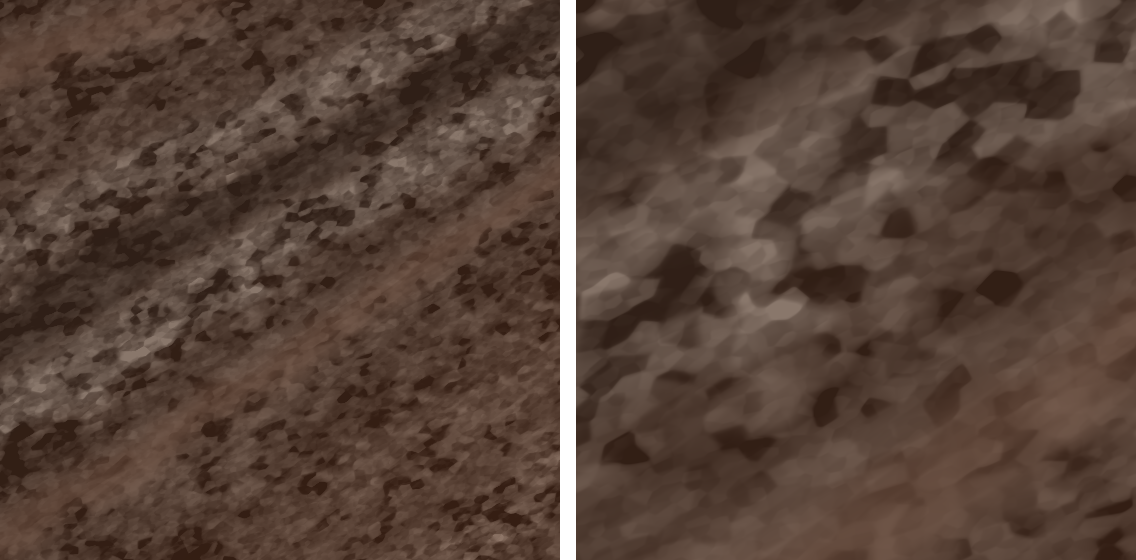
Left, the full canvas; right, a detail of the centre.
Reproduce this texture procedurally as a three.js fragment shader.

```glsl
// Ploughed brown soil: soft furrows fan out diagonally, with crumbly grey ridges,
// smooth warm paths and a faint tyre tread at the lower right.
// Furrows are bumps across a fanned coordinate; clods are blended cellular noise.

varying vec2 vUv;

const vec3 DARK_SOIL = vec3(0.195, 0.120, 0.083);
const vec3 PALE_SOIL = vec3(0.545, 0.465, 0.415);
const vec3 WARM_TINT = vec3(0.016, -0.004, -0.012);
const float FAN_SLOPE = 0.68;     // slope of the furrow through the origin
const float FAN_SPREAD = 0.30;    // how fast the slope falls for higher furrows
const float GRAIN_ANGLE = 0.42;
const float GRAIN_STRETCH = 0.62; // below one: clods lie along the furrows
const float CLOD_SCALE = 34.0;
const float CRUMB_SCALE = 82.0;
const float DUST_SCALE = 165.0;
const float BASE_TONE = 0.37;
const float GRIT = 0.72;
const float LUG_SPACING = 0.033;

vec3 hash3(vec2 cell) {
  vec3 h = vec3(dot(cell, vec2(127.1, 311.7)),
                dot(cell, vec2(269.5, 183.3)),
                dot(cell, vec2(419.2, 371.9)));
  return fract(sin(h) * 43758.5453);
}

// Cellular noise: random cell shades, softly blended by distance.
float clods(vec2 p) {
  vec2 cell = floor(p);
  vec2 local = fract(p);
  float shade = 0.0;
  float total = 0.0;
  for (int j = -1; j <= 1; j++) {
    for (int i = -1; i <= 1; i++) {
      vec2 offset = vec2(float(i), float(j));
      vec3 seed = hash3(cell + offset);
      vec2 d = offset + seed.xy - local;
      float weight = exp(-11.0 * dot(d, d)) + 0.00001;
      shade += weight * seed.z;
      total += weight;
    }
  }
  return shade / total;
}

float bump(float x, float centre, float width) {
  float d = (x - centre) / width;
  return exp(-d * d);
}

// Flat-topped band with soft edges.
float band(float x, float centre, float halfWidth) {
  return 1.0 - smoothstep(halfWidth * 0.55, halfWidth * 1.35, abs(x - centre));
}

// Two rows of slanted lugs forming a worn herringbone track.
float tread(vec2 p, float across) {
  float upper = sin(6.2832 * (p.y + 0.15 * p.x) / LUG_SPACING);
  float lower = sin(6.2832 * (p.y + 0.70 * p.x) / (LUG_SPACING * 1.5));
  float rows = upper * band(across, -0.28, 0.045) + 0.7 * lower * band(across, -0.375, 0.04);
  return rows * smoothstep(0.42, 0.58, p.x);
}

void main() {
  // Fanned furrow coordinate with ragged edges.
  float across = (vUv.y - FAN_SLOPE * vUv.x) / (1.0 - FAN_SPREAD * vUv.x);
  float ca = cos(GRAIN_ANGLE);
  float sa = sin(GRAIN_ANGLE);
  vec2 grain = mat2(ca, -sa, sa, ca) * vUv * vec2(GRAIN_STRETCH, 1.0);
  float patches = clods(grain * 9.0 + 3.7) - 0.5;
  float clod = clods(grain * CLOD_SCALE) - 0.5;
  float crumb = clods(grain * CRUMB_SCALE + 17.3) - 0.5;
  float dust = clods(grain * DUST_SCALE + 41.9) - 0.5;
  float streak = clods(vec2(vUv.x * 7.0, across * 62.0) + 8.1) - 0.5;
  float edge = across + 0.035 * patches + 0.028 * clod + 0.012 * crumb;

  // Furrow profile, from the top of the canvas down.
  float ridge = band(edge, 0.55, 0.065) * 0.9 + band(edge, 0.265, 0.07);
  float path = bump(edge, 0.02, 0.055) + bump(edge, 0.87, 0.05);
  float trench = band(edge, 0.41, 0.065);
  float verge = bump(edge, 0.135, 0.032);
  float corner = bump(edge, -0.74, 0.09);
  float tone = BASE_TONE + 0.20 * ridge + 0.13 * path - 0.19 * trench - 0.15 * verge;
  tone -= 0.10 * bump(edge, 0.71, 0.06) + 0.12 * bump(edge, 0.98, 0.045);
  tone -= 0.08 * bump(edge, -0.22, 0.10);
  tone += 0.05 * bump(edge, -0.47, 0.07) + 0.15 * corner;

  // Clods, crumbs and dust; ridges are coarse, paths are smooth.
  float roughness = GRIT + 0.28 * ridge + 0.5 * corner - 0.38 * path - 0.15 * trench;
  float grit = 0.34 * clod + 0.42 * crumb + 0.20 * dust;
  tone += roughness * grit + 0.10 * patches + 0.10 * streak;

  // Shadowed pits and pale stones.
  float mixed = 0.5 * (clod + crumb);
  float pit = 1.0 - smoothstep(-0.30, -0.13, mixed);
  float stone = smoothstep(0.15, 0.32, mixed);
  tone -= 0.16 * pit * (1.0 - 0.6 * path);
  tone += 0.14 * stone * (ridge + corner);
  tone += 0.10 * tread(vUv + 0.008 * vec2(clod, crumb), across) * (0.8 + crumb);

  // Bare paths and the lower right are redder than the grey ridges.
  float warmth = path + 0.7 * (1.0 - smoothstep(-0.45, 0.12, edge)) - 0.5 * ridge - 0.6 * trench;
  vec3 soil = mix(DARK_SOIL, PALE_SOIL, clamp(tone, 0.0, 1.0));
  gl_FragColor = vec4(soil + WARM_TINT * warmth, 1.0);
}
```
